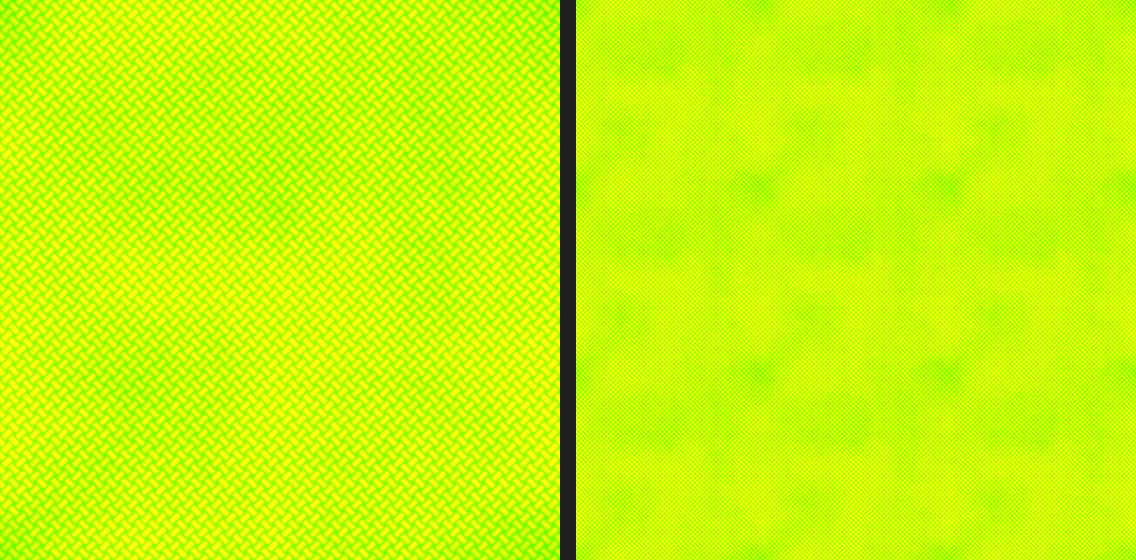
Left, the tile; right, the same tile 3 across and 3 down.
Give the GLSL for this pattern, as a WebGL 2 fragment shader.

```glsl
#version 300 es
precision highp float;
// Fine diagonal plain weave in acid green and yellow: soft threads pass over
// and under each other on a grid turned by 45 degrees. Wrapping noise shifts
// the tone in broad clouds and adds slight wear to single stitches.

#define REPEATS 40.0        // weave repeats across and down
#define THREAD_CORE 0.06    // half width of the bright thread core
#define THREAD_EDGE 0.50    // half width where the thread fades out
#define BASE_TONE 0.15
#define WEAVE_CONTRAST 0.80
#define CLOUD_CONTRAST 0.44
#define STITCH_WEAR 0.12
#define GRAIN 0.10
#define GAP_COLOR vec3(0.36, 0.98, 0.0)
#define THREAD_COLOR vec3(1.0, 0.99, 0.05)

uniform vec2 u_resolution;
out vec4 fragColor;

const float PI = 3.14159;

float hash(vec2 p) {
    vec3 q = fract(vec3(p.xyx) * 0.1031);
    q += dot(q, q.yzx + 33.33);
    return fract((q.x + q.y) * q.z);
}

// Value noise whose lattice wraps after a whole number of cells.
float wrapNoise(vec2 uv, float cells) {
    vec2 p = uv * cells;
    vec2 i = floor(p);
    vec2 f = fract(p);
    f = f * f * (3.0 - 2.0 * f);
    vec2 lo = mod(i, cells);
    vec2 hi = mod(i + 1.0, cells);
    return mix(mix(hash(lo), hash(vec2(hi.x, lo.y)), f.x),
               mix(hash(vec2(lo.x, hi.y)), hash(hi), f.x), f.y);
}

float clouds(vec2 uv) {
    float sum = 0.0;
    float weight = 0.5;
    float cells = 4.0;
    for (int octave = 0; octave < 4; octave++) {
        sum += weight * wrapNoise(uv, cells);
        weight *= 0.5;
        cells *= 2.0;
    }
    return sum / 0.9375;
}

// Height of one thread; phase selects which of its cells lie on top.
float threadHeight(float along, float across, float phase) {
    float offset = abs(fract(across) - 0.5);
    float profile = 1.0 - smoothstep(THREAD_CORE, THREAD_EDGE, offset);
    float wave = 0.5 + 0.5 * sin(PI * (along + floor(across) + phase));
    return profile * smoothstep(0.08, 0.72, wave);
}

void main() {
    vec2 uv = gl_FragCoord.xy / u_resolution;
    vec2 p = uv * REPEATS;

    // Thread axes: one repeat holds one stitch in each direction.
    vec2 d = vec2(p.x + p.y, p.x - p.y);
    float weave = max(threadHeight(d.x, d.y, 0.0),
                      threadHeight(d.y, d.x, 1.0));

    // Stitch centre on the canvas, wrapped so that wear tiles too.
    vec2 cell = floor(d) + 0.5;
    vec2 stitch = mod(vec2(cell.x + cell.y, cell.x - cell.y) * 0.5, REPEATS);
    float wear = (hash(stitch * 2.0 + 7.0) - 0.5) * weave;

    // Tone from weave, clouds, wear and fine grain.
    float tone = BASE_TONE + WEAVE_CONTRAST * weave
               + CLOUD_CONTRAST * (clouds(uv) - 0.5)
               + STITCH_WEAR * wear
               + GRAIN * (wrapNoise(uv, REPEATS * 4.0) - 0.5);
    tone = clamp(tone, 0.0, 1.0);

    vec3 color = mix(GAP_COLOR, THREAD_COLOR, tone);
    color.b *= tone;
    fragColor = vec4(color, 1.0);
}
```
